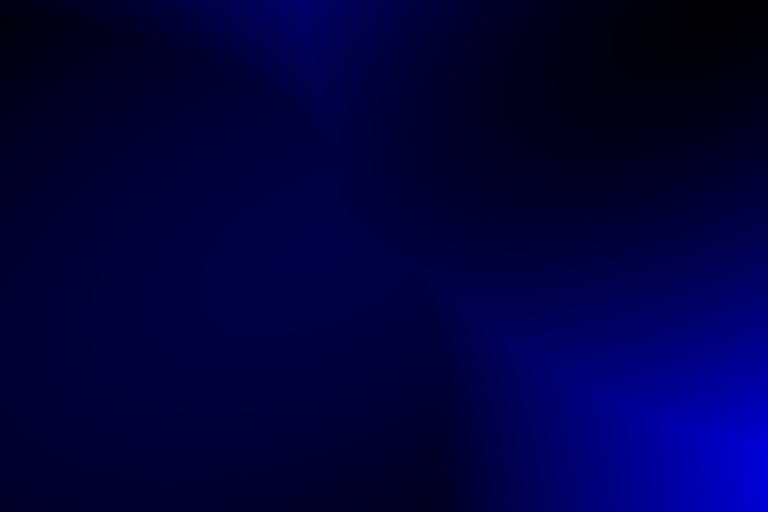
Give the GLSL for this background, as a WebGL 1 fragment shader.

```glsl
precision highp float;
// Deep blue folded gradients: a soft tilted glow on the left, a dark tilted
// hollow at the upper right and a round blue rise from the lower left.
// Taking max and min of the three fields makes the sharp creases and wedges.

uniform vec2 u_resolution;

// Distance in a sheared ellipse metric: x^2 - shear*x*y + squash*y^2.
float tiltedDistance(vec2 p, vec2 center, float shear, float squash) {
    vec2 d = p - center;
    return sqrt(max(d.x * d.x - shear * d.x * d.y + squash * d.y * d.y, 0.0));
}

// Quadratic brightness profile along a distance.
float profile(float r, float base, float slope, float curve) {
    return base + r * (slope + curve * r);
}

void main() {
    // Height is one unit, origin at the lower left.
    vec2 p = gl_FragCoord.xy / u_resolution.y;
    p.x *= 1.5 * u_resolution.y / u_resolution.x;

    // Dark hollow: black at its center, brighter outward.
    float hollowRadius = tiltedDistance(p, vec2(1.455, 1.02), 1.76, 2.05);
    float hollow = profile(hollowRadius, 0.0, 0.184, 0.357);

    // Soft glow: brightest at its center, fading outward.
    float glowRadius = tiltedDistance(p, vec2(0.625, 0.512), 1.3, 2.0);
    float glow = profile(glowRadius, 0.28, -0.085, -0.125);

    // Round rise: grows with distance from a point beyond the lower left.
    float riseRadius = tiltedDistance(p, vec2(-0.428, -0.17), 0.0, 1.0);
    float rise = profile(riseRadius - 1.39, 0.24, 1.1, 0.0);

    // Fold the fields together.
    float blue = min(hollow, max(glow, rise));
    gl_FragColor = vec4(0.0, 0.0, clamp(blue, 0.0, 1.0), 1.0);
}
```
